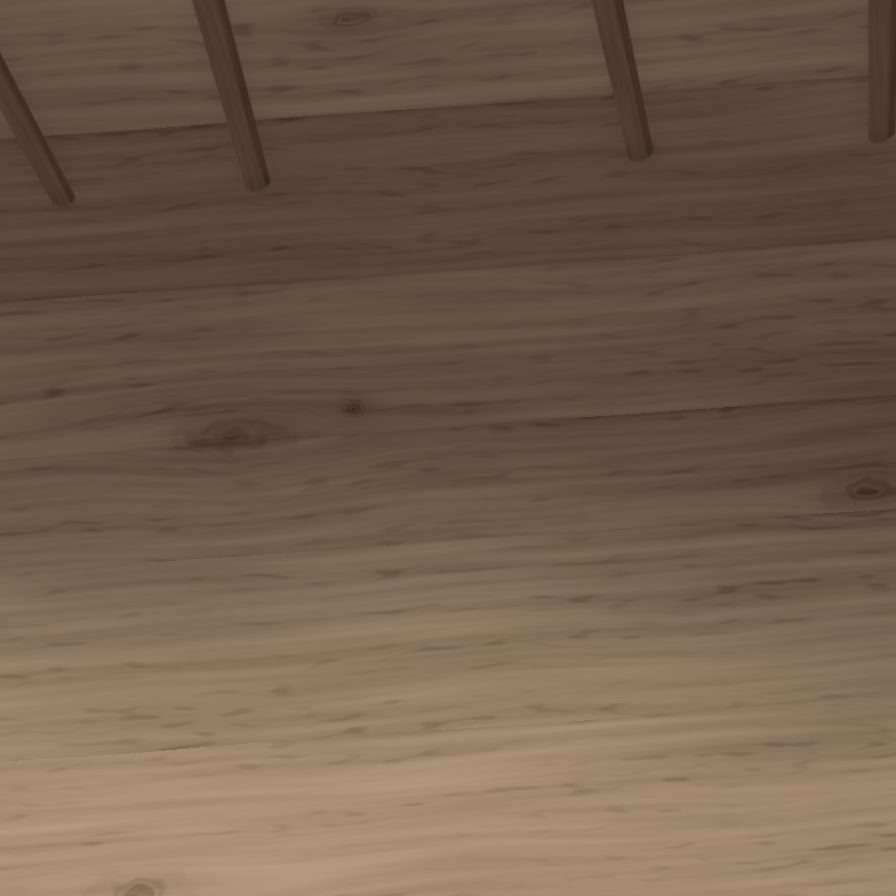
Write a Shadertoy shader that draws this texture.

```glsl
// Dim oak floorboards, slightly tilted, lit from the lower edge, with leaning slats on top.
// Grain is stretched gradient noise, bent around a few knots; each board has
// its own seed and tone, and the slats are tapered strips with a shaded side.

vec2 hashGradient(vec2 cell) {
    vec3 h = fract(cell.xyx * vec3(0.1031, 0.1030, 0.0973));
    h += dot(h, h.yzx + 33.33);
    float angle = 6.2832 * fract((h.x + h.y) * h.z);
    return vec2(cos(angle), sin(angle));
}

float gradientNoise(vec2 p) {
    vec2 i = floor(p), f = p - i;
    vec2 w = f * f * f * (f * (f * 6.0 - 15.0) + 10.0);
    float a = dot(hashGradient(i), f);
    float b = dot(hashGradient(i + vec2(1, 0)), f - vec2(1, 0));
    float c = dot(hashGradient(i + vec2(0, 1)), f - vec2(0, 1));
    float d = dot(hashGradient(i + vec2(1, 1)), f - vec2(1, 1));
    return mix(mix(a, b, w.x), mix(c, d, w.x), w.y);
}

// Tone of the bare wood: 0 is the darkest brown, 1 the palest
float floorTone(vec2 uv) {
    float across = uv.y - 0.072 * uv.x;

    // Seams: position across the boards, tone step, depth of the gap
    vec3 seams[5] = vec3[5](vec3(0.15, 0.0, 0.02), vec3(0.36, -0.02, 0.03),
        vec3(0.487, 0.03, 0.05), vec3(0.662, -0.10, 0.06), vec3(0.845, 0.12, 0.05));
    float board = 0.0, tone = 0.0;
    for (int i = 0; i < 5; i++) {
        float d = across - seams[i].x + 0.003 * gradientNoise(vec2(uv.x * 4.0, float(i)));
        board += step(0.0, d);
        tone += seams[i].y * smoothstep(-0.002, 0.002, d);
        tone -= seams[i].z * exp(-d * d / 0.000009);
    }

    // Light falls off upwards and towards the right
    tone += mix(1.03, 0.36, smoothstep(0.04, 0.58, uv.y));
    tone -= 0.13 * smoothstep(0.55, 1.05, uv.x) * smoothstep(0.95, 0.35, uv.y + 0.0) * step(uv.y, 0.95);
    tone += 0.07 * gradientNoise(uv * vec2(2.5, 5.0) + board * 7.3);

    // Knots: centre, half width, darkness; they push the grain aside
    vec4 knots[5] = vec4[5](vec4(0.39, 0.978, 0.025, 0.16), vec4(0.97, 0.453, 0.036, 0.24),
        vec4(0.26, 0.515, 0.055, 0.17), vec4(0.395, 0.544, 0.009, 0.22),
        vec4(0.155, 0.005, 0.045, 0.30));
    float grain = across + 0.012 * gradientNoise(vec2(uv.x * 3.0, across * 7.0) + board * 3.7);
    float stain = 0.0;
    for (int i = 0; i < 5; i++) {
        vec2 d = uv - knots[i].xy;
        d.y -= 0.072 * d.x;
        float size = knots[i].z;
        float side = d.y / (abs(d.y) + 0.15 * size);
        grain -= 0.75 * size * side * exp(-d.x * d.x / (7.0 * size * size) - abs(d.y) / size);
        vec2 q = d / (size * vec2(1.0, size < 0.02 ? 0.8 : 0.4));
        q += 0.5 * vec2(gradientNoise(uv * 45.0), gradientNoise(uv * 45.0 + 9.0));
        float r = length(q);
        stain += knots[i].w * exp(-r * r) * (0.85 + 0.3 * sin(r * 11.0));
        stain += 0.25 * knots[i].w * exp(-0.15 * r * r);
    }

    // Growth rings, fine fibres and short dark pores
    float seed = board * 17.0;
    float rings = gradientNoise(vec2(uv.x * 1.6 + seed, grain * 48.0));
    float fibres = gradientNoise(vec2(uv.x * 7.0 + seed, grain * 150.0));
    float streaks = gradientNoise(vec2(uv.x * 3.0 - seed, grain * 88.0));
    float pores = gradientNoise(vec2(uv.x * 24.0 + seed, grain * 125.0));
    float band = smoothstep(-0.25, 0.4, -rings);
    float contrast = mix(1.0, 0.75, smoothstep(0.3, 0.7, uv.y));
    tone += contrast * (0.13 * rings + 0.07 * fibres + 0.10 * streaks);
    tone -= contrast * 0.15 * band * smoothstep(0.08, 0.5, pores);
    return tone - stain;
}

void mainImage(out vec4 fragColor, in vec2 fragCoord) {
    vec2 uv = fragCoord / iResolution.xy;
    float tone = floorTone(uv);

    // Slats: foot position along the floor and sideways lean per unit of height
    vec4 feet = vec4(0.075, 0.290, 0.717, 0.984);
    vec4 leans = vec4(-0.54, -0.27, -0.22, 0.015);
    for (int i = 0; i < 4; i++) {
        float height = uv.y - (0.764 + 0.078 * feet[i]);
        float halfWidth = 0.0145 + 0.018 * max(height, 0.0);
        float side = (uv.x - feet[i] - leans[i] * height) / halfWidth;
        float rise = height - 0.006 * side * side - 0.004 * side;
        float body = smoothstep(1.1, 0.9, abs(side)) * smoothstep(-0.002, 0.003, rise);

        // Soft contact shadow, then the face with its darker right side
        tone -= 0.06 * exp(-side * side / 2.5) * smoothstep(-0.02, 0.01, height);
        float face = 0.17 - 0.12 * smoothstep(0.3, 0.65, side);
        face -= 0.06 * smoothstep(0.025, 0.0, rise);
        face += 0.07 * gradientNoise(vec2(side * 3.0 + float(i) * 5.0, height * 14.0));
        tone = mix(tone, face, body);
    }

    vec3 darkBrown = vec3(0.23, 0.17, 0.125), paleOak = vec3(0.65, 0.55, 0.45);
    fragColor = vec4(mix(darkBrown, paleOak, clamp(tone, -0.25, 1.12)), 1.0);
}
```
